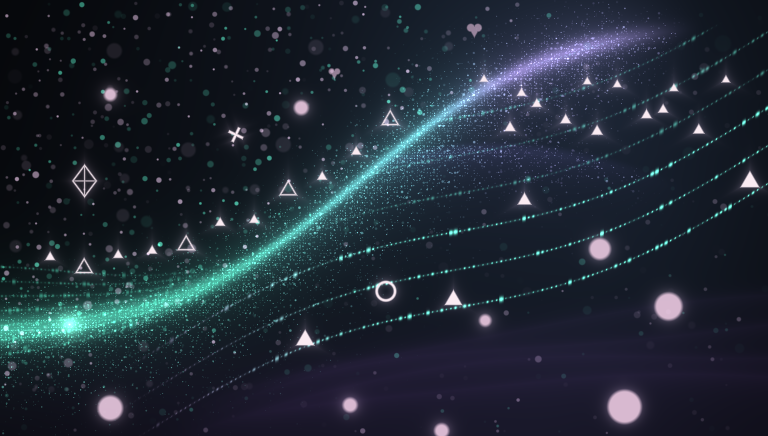
Give the GLSL for this background, as a WebGL 1 fragment shader.

```glsl
precision highp float;
// A glowing S-shaped wave of dust sweeps from green at lower left to violet at upper right.
// Sine-bent strings of beads, cellular specks and soft bokeh surround it;
// small glyphs float on top as one combined distance field.
uniform vec2 u_resolution;

float hash(vec2 p) {
  return fract(sin(dot(p, vec2(127.1, 311.7))) * 43758.5);
}

float fall(float a, float b, float x) { return 1. - smoothstep(a, b, x); }

// One random dot per cell: x = coverage, y = random tint
vec2 specks(vec2 p, float scale, float density, float blur, float seed) {
  vec2 cell = floor(p * scale) + seed;
  float size = mix(.09, .25, pow(hash(cell + 7.3), 2.));
  vec2 center = .27 + .46 * vec2(hash(cell + 1.7), hash(cell + 4.1));
  float soft = .5 * blur + .5 * scale / u_resolution.y;
  float disc = fall(size - soft, size + soft, length(fract(p * scale) - center));
  return vec2(disc * clamp((density - hash(cell)) * 12., 0., 1.), hash(cell + 9.2));
}

// A string of glowing beads along the height y
float beads(vec2 p, float y, float spacing, float seed) {
  float size = hash(vec2(floor(p.x / spacing), seed));
  vec2 q = vec2((fract(p.x / spacing) - .5) * spacing, (p.y - y) * .93);
  float radius = mix(.0019, .0056, pow(size, 7.));
  return (.3 + size) * exp(-dot(q, q) / (radius * radius)) + .1 * exp(-q.y * q.y / 8e-6);
}

float triangle(vec2 p, float s) {
  return max(abs(p.x) * .866 + p.y * .5, -p.y) - s * .5;
}

float heart(vec2 p, float s) {
  float lobes = length(vec2(abs(p.x) - s * .45, p.y - s * .3)) - s * .5;
  return min(lobes, triangle(vec2(p.x, -p.y), s * .95));
}

void main() {
  vec2 p = gl_FragCoord.xy / u_resolution.y;
  float px = 1. / u_resolution.y;
  vec3 green = vec3(.27, .74, .6), pink = vec3(.86, .72, .83);

  // Wave ridge: a logistic curve, distance corrected by slope
  float rise = 1. / (1. + exp(-4.5 * (p.x - .83)));
  float ridge = .222 + .735 * rise;
  float slope = 3.3 * rise * (1. - rise);
  float d = (p.y - ridge) / sqrt(1. + slope * slope);
  float below = fall(-.02, .01, d);
  float left = fall(.1, .75, p.x), fade = fall(1.3, 1.62, p.x);
  vec3 waveColor = mix(green, vec3(.4, .78, .77), smoothstep(.45, .95, p.x));
  waveColor = mix(waveColor, vec3(.56, .45, .7), smoothstep(.93, 1.2, p.x));

  // Night backdrop
  vec3 col = mix(vec3(.035, .045, .065), vec3(.06, .075, .11), smoothstep(0., 1.3, p.x));
  vec2 sky = p - vec2(1.3, .8);
  col += vec3(.035, .055, .075) * exp(-3. * dot(sky, sky));
  col += vec3(.03, .01, .04) * fall(.05, .35, p.y);
  col *= 1. - .35 * smoothstep(.55, 1.1, length(p - vec2(.88, .5)));

  // Violet smoke along the bottom
  for (int i = 0; i < 4; i++) {
    float k = float(i);
    float w = p.y - .2 * (1. - exp(-2.2 * (p.x - .4))) - .035 * (k - 1.) * p.x - .012 * sin(5. * p.x + 2. * k);
    col += vec3(.03, .016, .04) * exp(-abs(w) / (w > 0. ? .015 : .035)) * smoothstep(.35, .8, p.x);
  }

  // Wave halo, bright core and wide mist
  float core = d / (.011 + .022 * left + .011 * smoothstep(1., 1.3, p.x));
  float halo = exp(-abs(d) / (d > 0. ? .04 + .02 * left : .045));
  col += waveColor * fade * (.3 * halo + .45 * exp(-core * core));
  col += mix(waveColor, vec3(.25, .4, .45), .5) * fade * .17 * exp(-abs(d) / (d > 0. ? .09 : .12));

  // Violet dome behind the strings
  float dome = .668 - .5 * (p.x - 1.13) * (p.x - 1.13) - p.y;
  float domeMask = smoothstep(-.012, .018, dome) * exp(-max(dome, 0.) / .04) * below
                 * smoothstep(.8, 1., p.x) * fall(1.2, 1.6, p.x);
  col += vec3(.085, .07, .14) * domeMask;

  // Fine sand on the wave and the dome
  float sand = fade * (.75 * exp(-abs(d) / .045) + .4 * below * exp(min(d, 0.) / .11)) + .5 * domeMask;
  for (int i = 0; i < 3; i++) {
    vec2 s = specks(p, 85. + 45. * float(i), sand, .1, 13. * float(i));
    col += mix(waveColor, vec3(.65, .85, .87), .4 * s.y) * s.x * (.15 + .5 * s.y);
  }

  // Bead strings: a fan below the ridge, streams joining from the left
  for (int i = 0; i < 7; i++) {
    float k = float(i);
    float y = .275 + .087 * k + .4 * (p.x - 1.) - .05 * sin(4.4 * (p.x - 1.05));
    float lit = smoothstep(.4, 1., p.x);
    vec3 tint = mix(vec3(.3, .27, .34), vec3(.36, .86, .72), lit) * (k < 3. ? 1. : .4);
    col += tint * beads(p, y, .0105, k) * below * smoothstep(.25, .5, p.x);
    float stream = ridge + (.155 - .035 * k) * fall(-.1, .75, p.x);
    col += green * .4 * beads(p, stream, .009, k + 20.) * left;
  }

  // Bokeh, densest above the wave
  float air = .05 + .22 * smoothstep(-.02, .1, d) * fall(.8, 1.5, p.x) + .3 * left * exp(-abs(d) / .1);
  for (int i = 0; i < 4; i++) {
    float k = float(i);
    vec2 b = specks(p, 13. + 9. * k, air, .06, 31. + 5. * k);
    col += (b.y < .42 ? green : pink) * b.x * (.1 + .24 * k * fract(b.y * 7.));
  }

  // Large foreground lights: two arcs and three singles
  float lamp = min(length(p - vec2(.253, .783)) - .015, length(p - vec2(.691, .753)) - .017);
  lamp = min(lamp, length(p - vec2(1.113, .265)) - .014);
  for (int i = 0; i < 3; i++) {
    float k = float(i);
    vec2 side = vec2(1.376 + .16 * sin(1.39 * k), .429 - .083 * k - .049 * k * k);
    vec2 low = vec2(.253 + .72 * k - .17 * k * k, .064 + .04 * k - .033 * k * k);
    lamp = min(lamp, length(p - side) - .025 - .007 * k);
    lamp = min(lamp, length(p - low) - (i == 0 ? .029 : .017));
  }
  col += pink * .2 * exp(-max(lamp, 0.) / .011);
  col = mix(col, vec3(.91, .78, .87), .9 * fall(-.006, .004, lamp));
  col += vec3(.5, .8, .7) * exp(-length(p - vec2(.16, .256)) / .016);

  // Glyphs: scattered triangles, then larger single shapes
  float glyph = 1.;
  for (int i = 0; i < 13; i++) {
    float k = float(i), wave = cos(2.6 * k);
    vec2 right = vec2(1.11 + .045 * k + .015 * sin(1.7 * k), .758 + .06 * wave);
    float t = triangle(p - vec2(.115 + .078 * k, .395 + .0032 * k * k + .015 * wave), .013);
    if (mod(k, 3.) == 1.) t = abs(t - .004) - .0015;
    glyph = min(glyph, triangle(p - right, .013 - .002 * wave));
    if (i < 11) glyph = min(glyph, t);
  }
  glyph = min(glyph, min(triangle(p - vec2(.7, .22), .024), triangle(p - vec2(1.04, .312), .023)));
  glyph = min(glyph, min(triangle(p - vec2(1.203, .54), .018), triangle(p - vec2(1.72, .583), .025)));
  glyph = min(glyph, abs(length(p - vec2(.885, .332)) - .021) - .003);
  vec2 g = abs(p - vec2(.194, .585));
  float diamond = g.x * .8 + g.y * .6 - .0215;
  glyph = min(glyph, min(abs(diamond) - .0015, max(diamond, min(g.x, g.y) - .001)));
  g = abs(mat2(.9, .43, -.43, .9) * (p - vec2(.541, .691)));
  glyph = min(glyph, max(max(g.x, g.y) - .018, min(g.x, g.y) - .003));
  float hearts = min(heart(p - vec2(1.088, .931), .018), heart(p - vec2(.767, .832), .014));
  col = mix(col, pink, .65 * fall(-px, px, hearts));
  col += pink * .2 * exp(-max(glyph, 0.) / .009);
  col = mix(col, vec3(.98, .92, .95), fall(-px, px, glyph));

  gl_FragColor = vec4(min(col, 1.), 1.);
}
```
